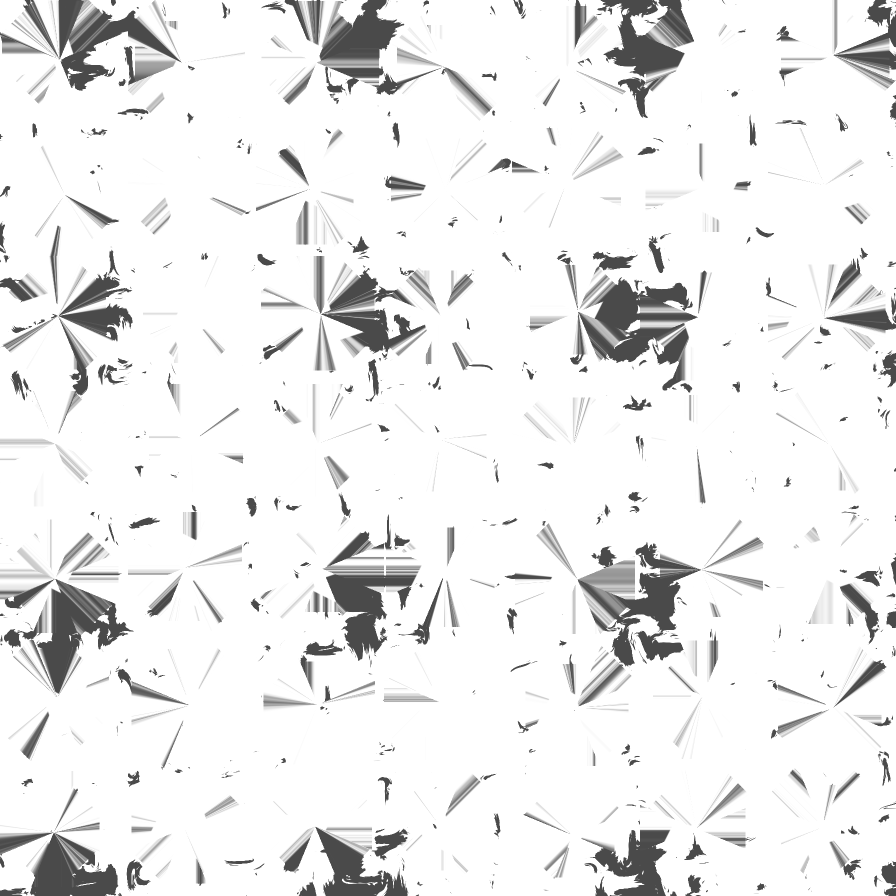
This pattern is drawn by a WebGL 1 fragment shader. Its source:

```glsl
precision highp float;
uniform vec2 u_resolution;

float hash(vec2 p) {
  return fract(sin(dot(p, vec2(127.1, 311.7))) * 43758.5);
}

// Layered, self-warped sines: torn islands with fine debris
float ragged(vec2 p) {
  float sum = 0.0;
  float amplitude = 0.5;
  for (int i = 0; i < 5; i++) {
    p = mat2(0.8, 0.6, -0.6, 0.8) * p * 1.9 + 1.7;
    p += 0.6 * sin(p.yx * 1.3);
    sum += amplitude * sin(p.x) * sin(p.y);
    amplitude *= 0.62;
  }
  return sum;
}

// Ink gathers in a coarse lattice of masses and at the cell corners
float inkDensity(vec2 p) {
  vec2 mass = fract((p / 7.0 - vec2(0.08, 0.01)) / 0.317 + 0.5) - 0.5;
  float corner = smoothstep(0.35, 0.7, length(fract(p) - 0.5));
  return ragged(p * 6.0) + 0.95 * exp(-22.0 * dot(mass, mass)) + 0.15 * corner - 0.05;
}

float torn(vec2 p) {
  return smoothstep(0.66, 0.72, inkDensity(p));
}

// Each cell is a star of eight sectors that smear their rim inwards
float starInk(vec2 p) {
  vec2 cell = floor(p);
  vec2 wobble = vec2(hash(cell), hash(cell + 31.0)) - 0.5;
  vec2 center = cell + vec2(0.47, 0.52) + 0.1 * wobble;
  vec2 q = p - center;

  float sector = mod(floor(atan(q.y, q.x) / 0.785398 + 0.5), 8.0);
  vec2 axis = vec2(cos(sector * 0.785398), sin(sector * 0.785398));
  vec2 side = vec2(-axis.y, axis.x);
  float along = dot(q, axis);
  float across = dot(q, side);

  vec2 seed = cell * 9.0 + vec2(sector, sector * 2.3);
  float rim = mix(0.32, 0.5, hash(seed + 3.0));
  float kind = hash(seed + 7.0);
  if (along > rim || kind < 0.2) return torn(p);

  // Parallel bands or converging rays
  vec2 source = kind < 0.6
    ? center + axis * rim + side * across
    : center + q * rim / max(along, 0.001);
  float streak = smoothstep(0.3, 0.82, inkDensity(source));
  float inner = max(0.0, hash(seed + 13.0) - 0.45) * 0.5 + across * 0.5;
  return streak * smoothstep(-0.006, 0.006, along - inner);
}

void main() {
  // Four samples per pixel smooth the sector and fragment edges
  float ink = 0.0;
  for (int i = 0; i < 4; i++) {
    float n = float(i);
    vec2 offset = vec2(mod(n, 2.0), floor(n / 2.0)) * 0.5 - 0.25;
    ink += 0.25 * starInk((gl_FragCoord.xy + offset) / u_resolution * 7.0);
  }
  gl_FragColor = vec4(vec3(mix(1.0, 0.29, ink)), 1.0);
}
```
